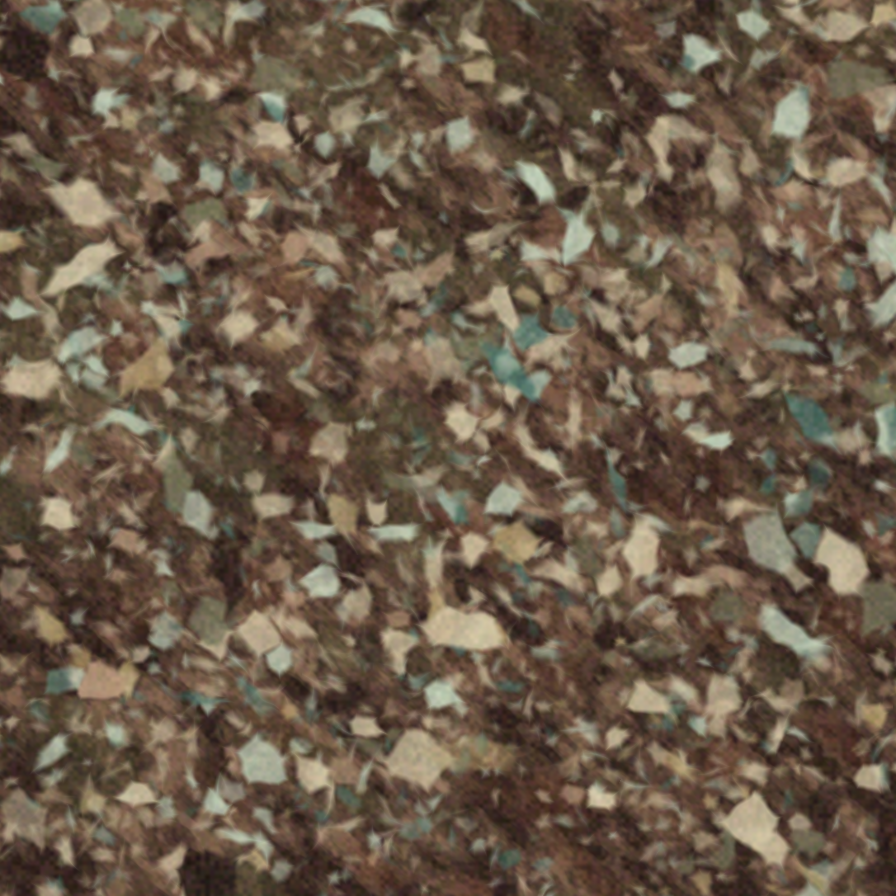
Write a Shadertoy shader that draws this texture.

```glsl
// Thin section of a fine sandy rock: pale angular grains in a dark brown matrix.
// The matrix is streaked fractal noise; the grains are random convex polygons
// scattered on jittered grids, from the finest layer up to the coarsest.

const float TAU = 6.28319;
const float FOLIATION = -0.72;      // direction of the streaks, in radians
const float ANGLE_SPREAD = 2.0;     // how far grains turn away from it
const float EDGE_SOFTNESS = 0.0042; // half width of a grain edge
const float EDGE_WARP = 0.009;      // roughness of the outlines
const float SPECKLE = 0.13;         // strength of the fine speckle
const float CLUSTERS = 6.5;         // scale of rich and poor areas
const int SIDES = 6;
const int LAYERS = 4;
const float CELLS[LAYERS] = float[](68.0, 40.0, 24.0, 14.5);
const float SHARES[LAYERS] = float[](0.34, 0.33, 0.28, 0.19);
const float OPACITIES[LAYERS] = float[](0.62, 0.80, 0.95, 1.0);

const vec3 MATRIX_DARK = vec3(0.215, 0.15, 0.125);
const vec3 MATRIX_BROWN = vec3(0.335, 0.25, 0.20);
const vec3 MATRIX_TAN = vec3(0.48, 0.37, 0.29);
const vec3 RUST = vec3(0.37, 0.22, 0.16);
const vec3 MOSS = vec3(0.31, 0.285, 0.20);
const vec3 CREAM = vec3(0.84, 0.80, 0.67);
const vec3 MINT = vec3(0.77, 0.83, 0.74);
const vec3 TEAL = vec3(0.30, 0.45, 0.41);
const vec3 OCHRE = vec3(0.68, 0.57, 0.36);
const vec3 PINK_TAN = vec3(0.70, 0.58, 0.47);
const vec3 OLIVE = vec3(0.46, 0.45, 0.35);
const vec3 OPAQUE_DARK = vec3(0.17, 0.12, 0.105);

// Integer hash giving three values in 0..1
vec3 hash3(vec2 cell, float seed) {
    uvec3 v = uvec3(ivec3(floor(vec3(cell, seed) + 4096.5)));
    v = v * 1664525u + 1013904223u;
    v.x += v.y * v.z; v.y += v.z * v.x; v.z += v.x * v.y;
    v ^= v >> 16u;
    v.x += v.y * v.z; v.y += v.z * v.x; v.z += v.x * v.y;
    return vec3(v >> 8u) / 16777216.0;
}

vec3 noise3(vec2 p, float seed) {
    vec2 i = floor(p), f = fract(p);
    f = f * f * (3.0 - 2.0 * f);
    vec3 low = mix(hash3(i, seed), hash3(i + vec2(1, 0), seed), f.x);
    vec3 high = mix(hash3(i + vec2(0, 1), seed), hash3(i + vec2(1, 1), seed), f.x);
    return mix(low, high, f.y);
}

float fbm(vec2 p, float seed) {
    float sum = 0.0, weight = 0.5;
    for (int i = 0; i < 4; i++) {
        sum += weight * noise3(p, seed + float(i)).x;
        p = p * 1.9 + 7.3;
        weight *= 0.55;
    }
    return sum / 1.01;
}

vec2 rotate(vec2 p, float angle) {
    float c = cos(angle), s = sin(angle);
    return vec2(c * p.x + s * p.y, c * p.y - s * p.x);
}

// Richness of an area in grains, 0..1
float richness(vec2 uv) {
    return smoothstep(0.2, 0.8, noise3(uv * CLUSTERS, 5.0).x);
}

// Streaked matrix with rusty and mossy patches
vec3 matrixColor(vec2 uv) {
    vec2 along = rotate(uv, FOLIATION);
    float tone = fbm(along * vec2(21.0, 46.0), 11.0) + 0.12 * (richness(uv) - 0.5);
    vec3 color = mix(MATRIX_DARK, MATRIX_BROWN, smoothstep(0.30, 0.52, tone));
    color = mix(color, MATRIX_TAN, smoothstep(0.52, 0.74, tone));
    vec3 patches = noise3(along * vec2(10.0, 20.0), 21.0);
    color = mix(color, RUST, 0.45 * smoothstep(0.6, 0.9, patches.x));
    return mix(color, MOSS, 0.55 * smoothstep(0.55, 0.85, patches.y));
}

// Intersection of half planes with random directions and offsets
float polygonDistance(vec2 p, vec2 cell, float seed) {
    float d = -1.0;
    for (int i = 0; i < SIDES; i++) {
        vec3 h = hash3(cell, seed + float(i));
        float angle = (float(i) + 0.7 * h.x) * TAU / float(SIDES);
        d = max(d, dot(p, vec2(cos(angle), sin(angle))) - mix(0.55, 1.0, h.y));
    }
    return d;
}

vec3 grainColor(float pick, vec3 mottle) {
    if (pick < 0.38) return mix(CREAM, PINK_TAN, 0.35 * mottle.x);
    if (pick < 0.58) return mix(MINT, TEAL, 0.8 * smoothstep(0.62, 0.9, mottle.y));
    if (pick < 0.64) return mix(TEAL, MINT, 0.7 * smoothstep(0.4, 0.8, mottle.x));
    if (pick < 0.71) return mix(OCHRE, CREAM, 0.7 * mottle.z);
    if (pick < 0.80) return PINK_TAN;
    if (pick < 0.89) return OLIVE;
    return OPAQUE_DARK;
}

// One grid of grains laid over the given color
vec3 scatterGrains(vec3 color, vec2 uv, int layer) {
    float cells = CELLS[layer], seed = 100.0 * float(layer + 1);
    vec2 q = uv * cells, home = floor(q);
    vec3 mottle = noise3(uv * 30.0, seed + 30.0);
    for (int k = 0; k < 9; k++) {
        vec2 cell = home + vec2(k % 3 - 1, k / 3 - 1);
        vec3 place = hash3(cell, seed), form = hash3(cell, seed + 1.0);
        float share = SHARES[layer] * mix(0.55, 1.45, richness((cell + 0.5) / cells));
        if (place.z > share) continue;
        vec3 look = hash3(cell, seed + 2.0);
        float stretch = sqrt(mix(1.0, 3.2, form.y * form.y));
        float size = mix(0.30, 0.54, form.z);
        float angle = FOLIATION + (form.x + look.x - 1.0) * ANGLE_SPREAD;
        vec2 local = rotate(q - cell - mix(vec2(0.15), vec2(0.85), place.xy), angle);
        local *= vec2(1.0 / stretch, stretch) / size;
        float d = polygonDistance(local, cell, seed + 3.0) * size / (stretch * cells);
        float cover = 1.0 - smoothstep(-EDGE_SOFTNESS, EDGE_SOFTNESS, d);
        float opacity = OPACITIES[layer] * mix(0.35, 1.0, sqrt(look.z)) * mix(0.85, 1.0, mottle.z);
        color = mix(color, grainColor(look.y, mottle), cover * opacity);
    }
    return color;
}

void mainImage(out vec4 fragColor, in vec2 fragCoord) {
    vec2 uv = fragCoord / iResolution.y;
    vec3 color = matrixColor(uv);
    vec2 warped = uv + EDGE_WARP * (noise3(uv * 52.0, 51.0).xy - 0.5);
    for (int i = 0; i < LAYERS; i++) color = scatterGrains(color, warped, i);
    // Fine speckle, mostly of brightness and slightly of hue
    vec3 grit = noise3(uv * 190.0, 71.0) - 0.5;
    color += SPECKLE * mix(vec3(grit.x), grit, 0.4) * mix(1.0, 0.5, color.g);
    fragColor = vec4(clamp(color, 0.0, 1.0), 1.0);
}
```
